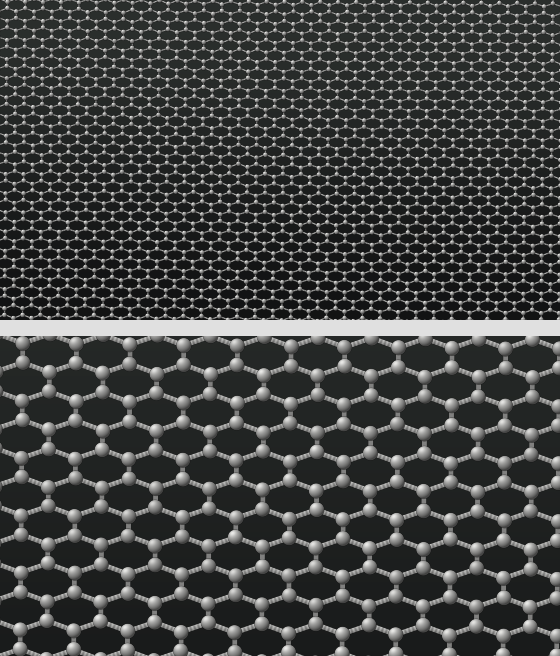
Top, the full canvas; bottom, a detail of the centre.
A Shadertoy shader for this pattern:

```glsl
// Tilted honeycomb lattice of grey balls joined by ridged rods over a dark gradient.

// Lengths are fractions of the canvas height.
const vec2  PITCH       = vec2(0.0559, 0.0299);  // column and row spacing
const vec2  ORIGIN      = vec2(0.607, 0.649);    // centre of one vertical ball pair
const float TILT        = 0.009;                 // clockwise turn, radians
const float RIPPLE      = 0.0011;                // slow bending of the sheet
const float BALL_RADIUS = 0.0079;
const float ROD_RADIUS  = 0.0027;
const float RIDGES      = 7.0;                   // ridges along each slanted rod
const float JITTER      = 0.0005;                // random ball offset
const float TONE_SPREAD = 0.10;                  // random ball brightness
const vec3  LIGHT       = vec3(-0.38, 0.52, 0.76);
const vec3  BACK_TOP    = vec3(0.165, 0.180, 0.172);
const vec3  BACK_BOTTOM = vec3(0.070, 0.073, 0.076);
const vec3  METAL       = vec3(1.0, 1.0, 0.99);

float hash(vec2 p) {
    vec3 q = fract(vec3(p.xyx) * 0.1031);
    q += dot(q, q.yzx + 33.33);
    return fract((q.x + q.y) * q.z);
}

float coverage(float dist, float pixel) {
    return smoothstep(0.75 * pixel, -0.75 * pixel, dist);
}

// Lays one layer (tone, alpha) over another.
vec2 over(vec2 below, float tone, float alpha) {
    return vec2(mix(below.x, tone, alpha), max(below.y, alpha));
}

// Rounded rod from a to b, with ridges across its length.
vec2 rod(vec2 p, vec2 a, vec2 b, float ridges, float pixel) {
    vec2 axis = b - a;
    float t = clamp(dot(p - a, axis) / dot(axis, axis), 0.0, 1.0);
    vec2 away = p - a - axis * t;
    float across = away.y / ROD_RADIUS;
    float tone = 0.58 + 0.13 * across + 0.09 * cos(6.28318 * ridges * t);
    return vec2(tone, coverage(length(away) - ROD_RADIUS, pixel));
}

// Lit ball; seed sets its small offset and tone.
vec2 ball(vec2 p, vec2 centre, vec2 seed, float pixel) {
    vec2 offset = vec2(hash(seed), hash(seed + 17.0)) - 0.5;
    vec2 n = (p - centre - offset * 2.0 * JITTER) / BALL_RADIUS;
    float r = length(n);
    vec3 normal = vec3(n, sqrt(max(1.0 - r * r, 0.0)));
    float diffuse = max(dot(normal, normalize(LIGHT)), 0.0);
    float tone = 0.27 + 0.43 * diffuse + 0.18 * pow(diffuse, 9.0);
    tone *= 1.0 + TONE_SPREAD * (hash(seed + 41.0) - 0.5);
    return vec2(tone, coverage((r - 1.0) * BALL_RADIUS, pixel));
}

void mainImage(out vec4 fragColor, in vec2 fragCoord) {
    float pixel = 1.0 / iResolution.y;
    vec2 uv = fragCoord * pixel;

    // Turn and gently bend the sheet.
    vec2 p = uv - ORIGIN;
    float c = cos(TILT), s = sin(TILT);
    p = vec2(c * p.x - s * p.y, s * p.x + c * p.y);
    p.y += RIPPLE * sin(4.0 * p.x + 1.5 * p.y);

    vec2 halfPair = vec2(0.0, PITCH.y / 3.0);
    float nearRow = floor(p.y / PITCH.y + 0.5);
    vec2 rods = vec2(0.0), balls = vec2(0.0);

    // Each site holds a vertical pair and the rods rising from it.
    for (int j = -1; j <= 1; j++) {
        float row = nearRow + float(j);
        float shift = 0.5 * mod(row, 2.0);
        float nearCol = floor(p.x / PITCH.x - shift + 0.5);
        for (int i = -1; i <= 1; i++) {
            float col = nearCol + float(i);
            vec2 site = vec2(col + shift, row) * PITCH;
            vec2 upper = site + halfPair, lower = site - halfPair;

            vec2 link = rod(p, lower, upper, 0.0, pixel);
            rods = over(rods, link.x * 0.75, link.y);
            for (float side = -1.0; side <= 1.0; side += 2.0) {
                vec2 end = lower + vec2(0.5 * side, 1.0) * PITCH;
                link = rod(p, upper, end, RIDGES, pixel);
                rods = over(rods, link.x, link.y);
            }

            vec2 seed = vec2(col, row) + 200.0;
            vec2 top = ball(p, upper, seed, pixel);
            vec2 bottom = ball(p, lower, seed + 0.5, pixel);
            balls = over(balls, top.x, top.y);
            balls = over(balls, bottom.x, bottom.y);
        }
    }

    // Backdrop, then rods, then balls.
    vec3 color = mix(BACK_BOTTOM, BACK_TOP, smoothstep(0.0, 0.95, uv.y));
    color = mix(color, METAL * rods.x, rods.y);
    color = mix(color, METAL * balls.x, balls.y);
    fragColor = vec4(color, 1.0);
}
```
